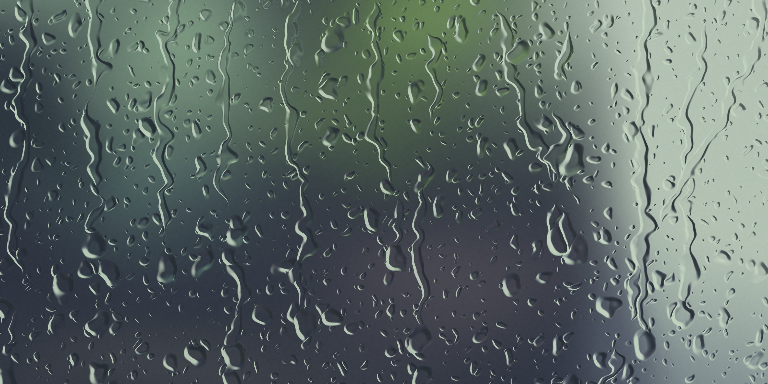
Reproduce this texture procedurally as a WebGL 1 fragment shader.

```glsl
precision highp float;
// Rain on a window: beads and winding trickles in front of a blurred garden.
// Water is a height field; its slope bends the backdrop and adds pale and
// dark rims, as if the light came through from the lower left.
uniform vec2 u_resolution;

float hash(vec2 p) {
  return fract(sin(dot(p, vec2(12.9898, 78.233))) * 43758.5453);
}

float noise(vec2 p) {
  vec2 i = floor(p), f = fract(p);
  f = f * f * (3.0 - 2.0 * f);
  return mix(mix(hash(i), hash(i + vec2(1.0, 0.0)), f.x),
             mix(hash(i + vec2(0.0, 1.0)), hash(i + 1.0), f.x), f.y);
}

float glow(vec2 p, vec2 center, vec2 size) {
  vec2 q = (p - center) / size;
  return exp(-dot(q, q));
}

// Out-of-focus garden: dusk below, foliage above, pale sky at the right
vec3 backdrop(vec2 p) {
  p += 0.1 * (vec2(noise(p * 4.0), noise(p * 4.0 + 31.0)) - 0.5);
  vec3 col = vec3(0.175, 0.2, 0.25);
  col = mix(col, vec3(0.30, 0.295, 0.33), 0.85 * glow(p, vec2(1.15, 0.27), vec2(0.35, 0.2)));
  col = mix(col, vec3(0.27, 0.28, 0.30), 0.7 * glow(p, vec2(0.45, 0.03), vec2(0.5, 0.14)));
  col = mix(col, vec3(0.31, 0.41, 0.40), 0.8 * glow(p, vec2(0.38, 0.56), vec2(0.25, 0.2)));
  col = mix(col, vec3(0.30, 0.38, 0.29), 0.8 * glow(p, vec2(0.9, 0.72), vec2(0.35, 0.17)));
  col = mix(col, vec3(0.48, 0.59, 0.50), glow(p, vec2(0.47, 0.92), vec2(0.3, 0.3)));
  col = mix(col, vec3(0.45, 0.55, 0.48), 0.9 * glow(p, vec2(0.05, 1.08), vec2(0.35, 0.17)));
  col = mix(col, vec3(0.41, 0.53, 0.33), 0.95 * glow(p, vec2(1.12, 0.98), vec2(0.25, 0.25)));
  col = mix(col, vec3(0.49, 0.57, 0.49), 0.9 * glow(p, vec2(1.42, 1.0), vec2(0.2, 0.32)));
  col = mix(col, vec3(0.17, 0.21, 0.24), 0.8 * glow(p, vec2(0.08, 0.65), vec2(0.17, 0.17)));
  float height = smoothstep(-0.1, 0.55, p.y + 0.5 * (p.x - 1.6));
  vec3 sky = mix(vec3(0.45, 0.5, 0.53), vec3(0.70, 0.76, 0.70), height);
  col = mix(col, sky, smoothstep(1.38, 1.72, p.x + 0.1 * (p.y - 0.5)));
  return mix(col, vec3(0.31, 0.34, 0.40), 0.7 * glow(p, vec2(1.58, 0.08), vec2(0.12, 0.25)));
}

// Flat-topped dome with a steep rim, 1 at the middle and 0 at distance 1
float dome(float d) {
  return 1.0 - smoothstep(0.35, 1.0, d);
}

// One tilted, stretched bead per cell, where present
float beads(vec2 p, float size, float share, float seed) {
  vec2 q = p / size + seed * 7.3;
  q.y += hash(vec2(floor(q.x), seed));
  vec2 id = floor(q) + seed * 17.0;
  float r = mix(0.1, 0.28, pow(hash(id + 5.1), 1.5));
  vec2 center = (vec2(hash(id), hash(id + 2.7)) - 0.5) * (1.0 - vec2(2.6, 3.4) * r);
  vec2 d = fract(q) - 0.5 - center;
  d.x += (hash(id + 8.3) - 0.6) * 0.7 * d.y;
  d.y *= mix(0.6, 1.0, hash(id + 3.9));
  return step(hash(id + 11.7), share) * size * r * dome(length(d) / r);
}

// Horizontal position of trickle n at height y
float course(float n, float y) {
  float top = 0.08 + 0.172 * n + 0.08 * (hash(vec2(n, 3.0)) - 0.5);
  float lean = 0.34 * (hash(vec2(n, 8.0)) + 0.1) * smoothstep(0.7, 1.2, top);
  lean -= 0.5 * smoothstep(1.7, 1.9, top);
  return top + lean * (1.0 - y) + 0.07 * (noise(vec2(y * 4.5, n * 9.0)) - 0.5)
       + 0.035 * (noise(vec2(y * 17.0, n * 5.0)) - 0.5);
}

// Winding ridge of uneven width that ends in a hanging drop
float trickle(vec2 p, float n) {
  float top = 1.45 - 0.6 * hash(vec2(n, 21.0));
  float end = 0.65 * hash(vec2(n, 34.0)) - 0.15;
  float w = 0.007 + 0.017 * noise(vec2(p.y * 20.0, n * 7.0));
  w *= smoothstep(0.1, 0.35, noise(vec2(p.y * 8.0, n * 13.0)));
  w *= smoothstep(end, end + 0.03, p.y) * (1.0 - smoothstep(top - 0.06, top, p.y));
  w = max(w, 0.0005);
  float ridge = w * dome(abs(p.x - course(n, p.y)) / w);
  vec2 d = p - vec2(course(n, end), end);
  d.y *= d.y > 0.0 ? 0.5 : 0.95;
  return max(ridge, 0.03 * dome(length(d) / 0.03));
}

float water(vec2 p) {
  vec2 bent = p + 0.022 * (vec2(noise(p * 34.0), noise(p * 34.0 + 50.0)) - 0.5);
  float h = beads(bent, 0.032, 0.5, 1.0);
  h = max(h, beads(bent, 0.05, 0.55, 2.0));
  h = max(h, beads(bent, 0.08, 0.5, 3.0));
  h = max(h, beads(bent, 0.12, 0.35, 4.0));
  h = max(h, beads(p, 0.2, 0.12, 5.0));
  for (int i = 0; i < 12; i++) h = max(h, trickle(bent, float(i)));
  return h;
}

void main() {
  vec2 p = gl_FragCoord.xy / u_resolution.y;

  // Slope of the water surface
  float e = 0.003;
  float h = water(p);
  vec2 slope = vec2(water(p + vec2(e, 0.0)) - h, water(p + vec2(0.0, e)) - h) / e;

  // Bent view, then rims turned to and from the light
  vec3 col = backdrop(p + 0.12 * slope);
  float light = dot(slope, vec2(0.8, 0.6));
  col = mix(col, vec3(0.76, 0.83, 0.75), 0.9 * smoothstep(0.5, 1.8, light));
  col = mix(col, vec3(0.13, 0.16, 0.17), 0.6 * smoothstep(0.4, 1.9, -light));

  // Faint film grain
  col += 0.015 * (noise(p * 250.0) - 0.5);
  gl_FragColor = vec4(col, 1.0);
}
```
